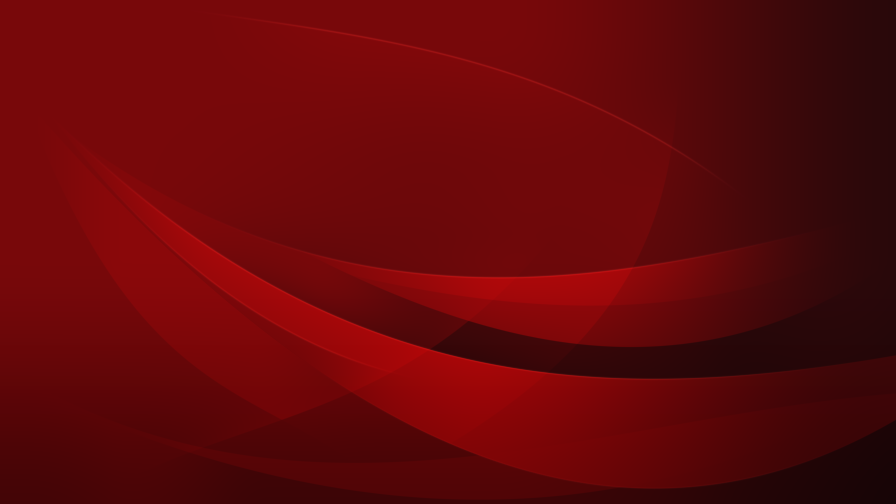
A Shadertoy shader for this background:

```glsl
// Dark red backdrop of translucent, sweeping ribbons with thin lit rims.
// Each rim is a cubic through four points; its signed distance drives
// the fills, soft glows and shadows that add up to one red intensity.
#define BASE_RED 0.47
#define RIBBON_RED 0.66
#define BAND_GLOW 0.20
#define VALLEY_SHADE 0.42
#define RIM_WIDTH 0.0019
#define RIM_GAIN 0.13
#define GREEN_BLUE vec2(0.026, 0.034)

// Cubic interpolation through four points.
float cubicThrough(vec4 xs, vec4 ys, float x) {
    float sum = 0.0;
    for (int i = 0; i < 4; i++) {
        float weight = 1.0;
        for (int j = 0; j < 4; j++)
            if (j != i) weight *= (x - xs[j]) / (xs[i] - xs[j]);
        sum += ys[i] * weight;
    }
    return sum;
}

// Approximate signed distance in canvas heights, positive above the curve.
float curveDistance(vec2 p, vec2 unit, vec4 xs, vec4 ys) {
    const float e = 0.002;
    float y = cubicThrough(xs, ys, p.x);
    float rise = cubicThrough(xs, ys, p.x + e) - cubicThrough(xs, ys, p.x - e);
    float slope = rise * unit.y / (2.0 * e * unit.x);
    return (p.y - y) * unit.y / sqrt(1.0 + slope * slope);
}

// Antialiased coverage of the positive side.
float side(float d) {
    float px = 0.8 / iResolution.y;
    return smoothstep(-px, px, d);
}

// Fade in over a..b and out over c..d.
float span(float x, float a, float b, float c, float d) {
    return smoothstep(a, b, x) * (1.0 - smoothstep(c, d, x));
}

float glow(float d, float width) { return exp(-abs(d) / width); }

float rim(float d) {
    float w = max(RIM_WIDTH, 0.6 / iResolution.y);
    return RIM_GAIN * exp(-d * d / (w * w));
}

void mainImage(out vec4 fragColor, in vec2 fragCoord) {
    vec2 p = fragCoord / iResolution.xy;
    vec2 unit = vec2(iResolution.x / iResolution.y, 1.0);

    // Rims of the shapes
    float dome = curveDistance(p, unit, vec4(0.3, 0.5, 0.68, 0.833), vec4(0.957, 0.89, 0.775, 0.606));
    float bandTop = curveDistance(p, unit, vec4(0.078, 0.26, 0.6, 0.898), vec4(0.734, 0.549, 0.451, 0.537));
    float bandMid = curveDistance(p, unit, vec4(0.417, 0.56, 0.677, 0.781), vec4(0.444, 0.403, 0.394, 0.41));
    float bandLow = curveDistance(p, unit, vec4(0.404, 0.56, 0.729, 0.963), vec4(0.444, 0.345, 0.3125, 0.444));
    float ribbonTop = curveDistance(p, unit, vec4(0.052, 0.26, 0.586, 0.99), vec4(0.78, 0.479, 0.266, 0.292));
    float ribbonFold = curveDistance(p, unit, vec4(0.078, 0.195, 0.365, 0.469), vec4(0.722, 0.502, 0.306, 0.248));
    float ribbonLow = curveDistance(p, unit, vec4(0.13, 0.39, 0.755, 1.0), vec4(0.606, 0.225, 0.032, 0.167));
    float leftVeil = curveDistance(p, unit, vec4(0.059, 0.169, 0.247, 0.378), vec4(0.664, 0.352, 0.236, 0.102));
    float diagonal = curveDistance(p, unit, vec4(0.143, 0.39, 0.573, 0.625), vec4(0.051, 0.22, 0.444, 0.549));
    float floorTop = curveDistance(p, unit, vec4(0.039, 0.234, 0.469, 0.846), vec4(0.236, 0.109, 0.086, 0.185));
    float floorLow = curveDistance(p, unit, vec4(0.143, 0.39, 0.729, 0.99), vec4(0.144, 0.028, 0.046, 0.225));
    float rightArc = curveDistance(p.yx, unit.yx, vec4(0.171, 0.306, 0.56, 0.838), vec4(0.547, 0.638, 0.729, 0.758));

    // Backdrop: bright upper left, dark right and lower edges
    float red = BASE_RED * (1.0 - 0.68 * smoothstep(0.55, 1.05, p.x));
    red *= mix(0.55, 1.0, smoothstep(-0.05, 0.5, p.y));
    red *= 1.0 - 0.1 * span(p.x, 0.2, 0.5, 0.55, 0.8) * span(p.y, 0.4, 0.55, 0.65, 0.95);

    // Upper dome and right arc
    float domeSpan = span(p.x, 0.2, 0.4, 0.72, 0.84);
    red += 0.035 * side(-dome) * glow(dome, 0.15) * domeSpan;
    red += 0.07 * side(-rightArc) * glow(rightArc, 0.16) * span(p.y, 0.12, 0.3, 0.55, 0.86);

    // Middle band and the shadows around it
    red *= 1.0 - 0.12 * side(bandTop) * glow(bandTop, 0.07) * span(p.x, 0.2, 0.4, 0.6, 0.85);
    float band = side(-bandTop) * side(bandLow) * span(p.x, 0.3, 0.56, 0.64, 0.97);
    red += BAND_GLOW * band * mix(0.55, 1.0, side(bandMid)) * glow(bandTop, 0.22);
    red += 0.04 * side(-bandTop) * side(ribbonTop) * span(p.x, 0.06, 0.16, 0.35, 0.5);
    float valley = side(-bandLow) * side(-bandTop) * side(ribbonTop) * mix(1.0, 0.6, side(diagonal));
    red *= 1.0 - VALLEY_SHADE * valley * span(p.x, 0.34, 0.5, 0.8, 1.0);
    red *= 1.0 - 0.24 * side(ribbonTop) * glow(ribbonTop, 0.06) * span(p.x, 0.15, 0.35, 0.5, 0.8);

    // Left veil and floor sweeps
    float veil = side(leftVeil) * side(-ribbonLow) * span(p.x, 0.03, 0.14, 0.28, 0.42);
    red += 0.07 * veil * mix(0.2, 1.0, side(diagonal));
    red += 0.05 * side(-floorTop) * span(p.x, 0.03, 0.25, 0.7, 1.0);
    red *= 1.0 - 0.25 * side(-floorLow) * span(p.x, 0.12, 0.3, 0.8, 1.0);

    // Main ribbon, brightest along its upper rim
    float ribbon = side(-ribbonTop) * side(ribbonLow) * smoothstep(0.04, 0.24, p.x);
    float ribbonRed = RIBBON_RED * (1.0 - 0.62 * smoothstep(0.48, 0.98, p.x));
    ribbonRed *= mix(0.55, 1.0, glow(ribbonTop, 0.3));
    ribbonRed -= 0.12 * side(-ribbonFold) * (1.0 - smoothstep(0.32, 0.47, p.x));
    ribbonRed += 0.03 * side(-rightArc) * span(p.x, 0.45, 0.55, 0.6, 0.68);
    ribbonRed += 0.03 * side(-floorTop) * smoothstep(0.55, 0.8, p.x);
    red = mix(red, ribbonRed, 0.93 * ribbon);
    red += 0.05 * side(diagonal) * glow(diagonal, 0.06) * span(p.x, 0.14, 0.3, 0.5, 0.63);

    // Thin lit rims
    float lit = rim(dome) * domeSpan;
    lit += rim(bandTop) * span(p.x, 0.2, 0.5, 0.65, 0.92);
    lit += rim(ribbonTop) * span(p.x, 0.06, 0.25, 0.65, 1.0);
    lit += 0.7 * rim(ribbonFold) * span(p.x, 0.1, 0.25, 0.35, 0.47);
    lit += 0.3 * rim(ribbonLow) * span(p.x, 0.3, 0.5, 0.8, 1.0);

    red = clamp(red, 0.06, 0.85);
    vec3 color = vec3(red, GREEN_BLUE * mix(0.7, 1.2, smoothstep(0.1, 0.5, p.y)));
    color += lit * vec3(1.0, 0.3, 0.25);
    fragColor = vec4(color, 1.0);
}
```
